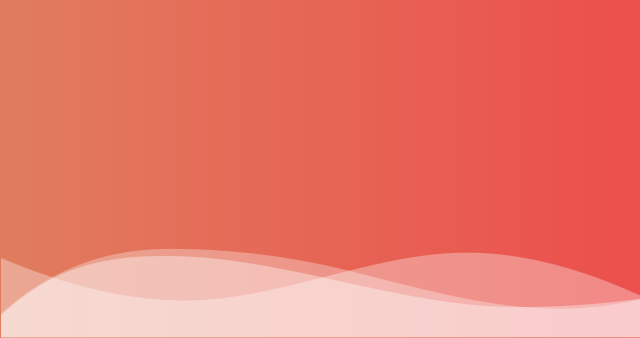
Give the GLSL for this background, as a Shadertoy shader.

```glsl
// Three translucent white waves along the foot of a warm orange-to-red gradient.

#define ORANGE vec3(0.879, 0.488, 0.370)
#define RED vec3(0.926, 0.308, 0.298)
#define SWELL_OPACITY 0.33
#define CREST_OPACITY 0.31
#define HUMP_OPACITY 0.37
#define LEFT_INSET 0.0016
#define BOTTOM_INSET 0.0018

// Cubic Hermite span between two knots, each holding (x, height, slope).
float span(float x, vec3 a, vec3 b) {
    float width = b.x - a.x;
    float t = clamp((x - a.x) / width, 0.0, 1.0);
    float s = 1.0 - t;
    return mix(a.y, b.y, t * t * (3.0 - 2.0 * t))
         + width * t * s * (a.z * s - b.z * t);
}

// Wave through four knots.
float wave(float x, vec3 a, vec3 b, vec3 c, vec3 d) {
    return x < b.x ? span(x, a, b) : x < c.x ? span(x, b, c) : span(x, c, d);
}

// Smooth coverage of the positive side of an edge.
float cover(float d, float pixel) {
    return clamp(d / pixel + 0.5, 0.0, 1.0);
}

void mainImage(out vec4 fragColor, in vec2 fragCoord) {
    vec2 uv = fragCoord / iResolution.xy;
    vec2 pixel = 1.0 / iResolution.xy;

    // Background gradient
    vec3 color = mix(ORANGE, RED, uv.x);

    // Wave heights as fractions of the canvas
    float swell = wave(uv.x, vec3(0.0, 0.238, -0.80), vec3(0.289, 0.111, 0.0),
                       vec3(0.729, 0.2525, 0.0), vec3(1.0, 0.126, -0.855));
    vec3 crestMiddle = vec3(0.547, 0.198, -0.47);
    vec3 crestTrough = vec3(0.875, 0.0866, 0.0);
    float crest = uv.x < crestTrough.x
        ? wave(uv.x, vec3(0.0, 0.069, 1.71), vec3(0.267, 0.2636, 0.0),
               crestMiddle, crestTrough)
        : span(uv.x, crestTrough, vec3(1.0, 0.114, 0.42));
    float hump = wave(uv.x, vec3(0.0, 0.064, 1.81), vec3(0.260, 0.2426, 0.0),
                      vec3(0.807, 0.0916, 0.0), vec3(1.0, 0.1163, 0.27));

    // Layered white veils, inset slightly from the left and bottom borders
    float inside = cover(uv.x - LEFT_INSET, pixel.x)
                 * cover(uv.y - BOTTOM_INSET, pixel.y);
    vec3 edges = vec3(swell, crest, hump) - uv.y;
    vec3 opacity = vec3(SWELL_OPACITY, CREST_OPACITY, HUMP_OPACITY);
    for (int i = 0; i < 3; i++) {
        float veil = cover(edges[i], fwidth(edges[i]));
        color = mix(color, vec3(1.0), veil * opacity[i] * inside);
    }

    fragColor = vec4(color, 1.0);
}
```
